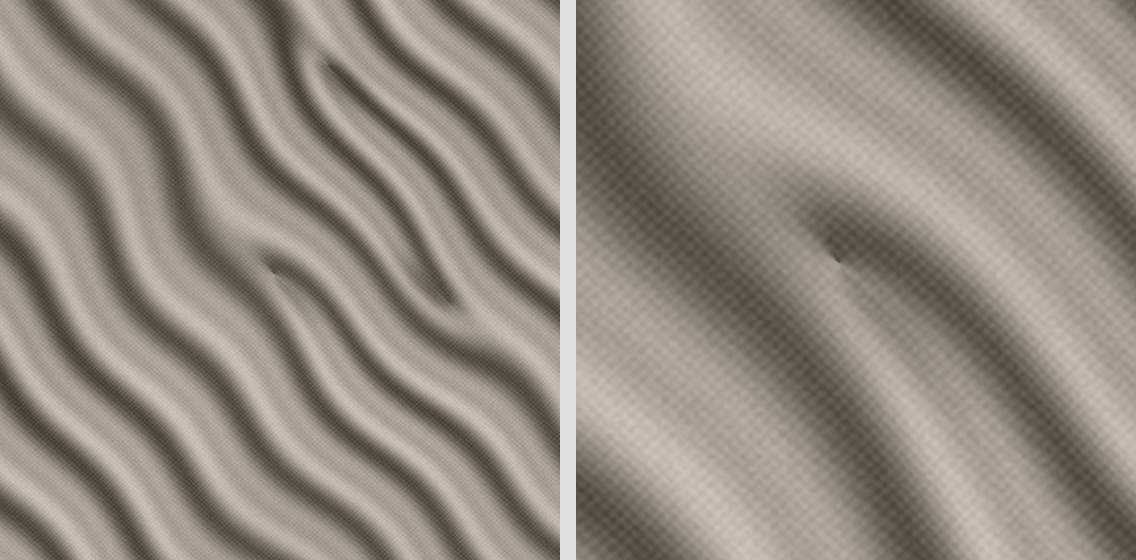
Left: the whole. Right: its middle third, enlarged.
Reproduce this texture procedurally as a WebGL 1 fragment shader.

```glsl
precision highp float;
// Taupe knitted cloth draped in soft diagonal folds that fork and merge.

uniform vec2 u_resolution;

const float TAU = 6.2831853;

float hash(vec2 p) {
  vec3 q = fract(vec3(p.xyx) * 0.1031);
  q += dot(q, q.yzx + 33.33);
  return fract((q.x + q.y) * q.z);
}

float noise(vec2 p) {
  vec2 i = floor(p);
  vec2 f = fract(p);
  f = f * f * (3.0 - 2.0 * f);
  return mix(mix(hash(i), hash(i + vec2(1.0, 0.0)), f.x),
             mix(hash(i + vec2(0.0, 1.0)), hash(i + 1.0), f.x), f.y);
}

// Fork coordinates: x across the folds, y along them (compressed).
vec2 forkFrame(vec2 p, vec2 center) {
  vec2 d = p - center;
  return vec2(d.x + d.y, 0.35 * (d.x - d.y)) * 0.7071;
}

// Half-turn of phase around a fork adds one fold on its lower right side.
float forkPhase(vec2 q) {
  return atan(q.x, q.y) / TAU;
}

// Dark pinch where two folds meet.
float crease(vec2 q, float side) {
  q.y -= 0.012 * side;
  return exp(-1800.0 * dot(q, q));
}

// Light across one fold: crest, pale valley, shadow, rounded flank.
float foldLight(float f) {
  float light = 1.0 - smoothstep(0.28, 0.68, f) + smoothstep(0.66, 1.0, f);
  float valley = smoothstep(0.0, 0.2, f) * (1.0 - smoothstep(0.2, 0.5, f));
  return light - 0.27 * valley;
}

void main() {
  vec2 uv = gl_FragCoord.xy / u_resolution;

  // Diagonal fold phase, bent at the upper left and gently meandering
  vec2 corner = uv - vec2(0.12, 1.0);
  float along = uv.x - uv.y;
  float phase = 5.1 * (uv.x + uv.y) + 0.4;
  phase -= 0.85 * exp(-4.0 * dot(corner, corner));
  phase -= 0.11 * sin(11.0 * (along + 0.09));
  phase += 0.2 * (noise(uv * 3.5 + 4.0) - 0.5);

  // Two splits and one merge
  vec2 upperSplit = forkFrame(uv, vec2(0.586, 0.883));
  vec2 rightMerge = forkFrame(uv, vec2(0.80, 0.46));
  vec2 middleSplit = forkFrame(uv, vec2(0.49, 0.51));
  phase += forkPhase(upperSplit) - forkPhase(rightMerge) + forkPhase(middleSplit);

  float light = foldLight(fract(phase));
  light = mix(0.55, light, 0.82 + 0.26 * noise(uv * 4.0 + 11.0));
  light *= 1.0 - 0.75 * crease(upperSplit, 1.0);
  light *= 1.0 - 0.75 * crease(rightMerge, -1.0);
  light *= 1.0 - 0.35 * crease(middleSplit, 1.0);
  light += 0.1 * (noise(uv * 2.6 + 7.0) - 0.5);

  // Staggered knit bumps that follow the relief, with fibre grain
  vec2 knit = uv + 0.008 * light * vec2(1.0, 0.7);
  knit += 0.0012 * vec2(noise(uv * 70.0), noise(uv * 70.0 + 31.0));
  float bumps = cos(knit.x * TAU * 108.0) * cos(knit.y * TAU * 120.0);
  float grain = noise(uv * 400.0) - 0.5;
  light += bumps * mix(0.085, 0.05, clamp(light, 0.0, 1.0)) + 0.09 * grain;

  vec3 shadowTaupe = vec2(0.31, 0.28).xyy - vec3(0.0, 0.0, 0.04);
  vec3 paleTaupe = vec3(0.77, 0.73, 0.68);
  gl_FragColor = vec4(mix(shadowTaupe, paleTaupe, clamp(light, -0.1, 1.08)), 1.0);
}
```
